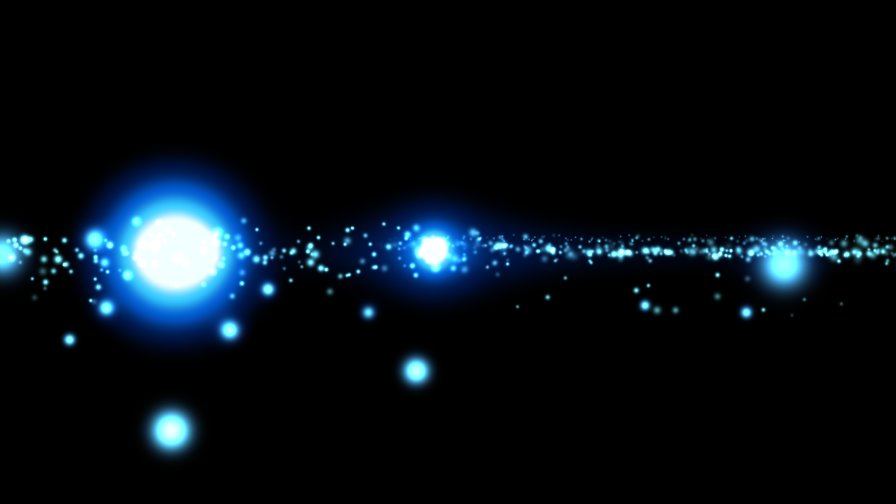
Reproduce this background procedurally as a WebGL 2 fragment shader.

```glsl
#version 300 es
precision highp float;
// Glowing blue orbs strung along a horizontal belt of glittering beads on black.
// Wide glows add up to a heat value that is coloured by a ramp; the beads come
// from jittered one-dimensional cells and are added on top as cyan light.

uniform vec2 u_resolution;
out vec4 outColor;

// Positions and sizes are in units of the canvas height.
const vec3 NAVY  = vec3(0.0, 0.07, 0.24);
const vec3 AZURE = vec3(0.01, 0.36, 0.82);
const vec3 CYAN  = vec3(0.22, 0.80, 1.0);
const vec3 WHITE = vec3(0.95, 1.0, 1.0);
const vec3 BEAD_TINT = vec3(0.40, 0.85, 0.93);

const vec2 MAIN_ORB = vec2(0.347, 0.498);
const vec2 MID_ORB  = vec2(0.861, 0.503);
const float BELT_Y  = 0.503;
const int SCATTER_LAYERS = 11;
const int STRAND_LAYERS  = 6;
const int DRIFT_LAYERS   = 4;

// Loose lights: x, y, radius, power.
const vec4 LIGHTS[12] = vec4[12](
    vec4(0.005, 0.495, 0.034, 1.4), vec4(1.556, 0.475, 0.038, 1.6),
    vec4(0.340, 0.146, 0.031, 2.4), vec4(0.826, 0.264, 0.021, 2.0),
    vec4(0.188, 0.525, 0.016, 1.5), vec4(0.211, 0.389, 0.012, 1.6),
    vec4(0.456, 0.345, 0.015, 1.8), vec4(0.532, 0.426, 0.010, 1.7),
    vec4(0.138, 0.326, 0.009, 1.6), vec4(0.731, 0.380, 0.010, 1.1),
    vec4(1.280, 0.394, 0.008, 1.5), vec4(1.481, 0.380, 0.009, 1.5));

vec3 hash3(vec2 p) {
    vec3 h = fract(p.xyx * vec3(0.1031, 0.1030, 0.0973));
    h += dot(h, h.yxz + 33.33);
    return fract((h.xxy + h.yzz) * h.zyx);
}

// Gaussian falloff with separate reach along x and y.
float glow(vec2 offset, vec2 reach) {
    vec2 q = offset / reach;
    return exp(-dot(q, q));
}

vec3 heatRamp(float t) {
    vec3 c = mix(vec3(0.0), NAVY, smoothstep(0.02, 0.14, t));
    c = mix(c, AZURE, smoothstep(0.10, 0.38, t));
    c = mix(c, CYAN, smoothstep(0.33, 0.65, t));
    return mix(c, WHITE, smoothstep(0.60, 0.95, t));
}

// One jittered bead per column, scattered above and below the axis.
float beads(vec2 p, float width, float seed, float axis, float spread, float radius) {
    float sum = 0.0;
    float column = floor(p.x / width);
    for (int k = -1; k <= 1; k++) {
        float id = column + float(k);
        vec3 place = hash3(vec2(id + 40.0, seed));
        vec3 look = hash3(vec2(id + 40.0, seed + 57.0));
        vec2 center = vec2((id + place.x) * width, axis + spread * (place.y + place.z - 1.0));
        float r = max(radius * mix(0.5, 1.3, look.x * look.x), 0.8 / u_resolution.y);
        sum += mix(0.4, 2.0, look.y) * glow(p - center, vec2(r));
    }
    return sum;
}

void main() {
    vec2 p = gl_FragCoord.xy / u_resolution.y;
    float rightSide = smoothstep(0.72, 1.0, p.x);

    // Large orbs and the haze around the belt
    vec2 toMain = p - MAIN_ORB;
    vec2 toMid = p - MID_ORB;
    float heat = 1.2 * glow(toMain, vec2(0.115));
    heat += 0.6 * glow(toMain - vec2(0.012, 0.002), vec2(0.065, 0.042));
    heat += 0.9 * glow(toMid, vec2(0.030, 0.032));
    heat += 0.25 * glow(toMid, vec2(0.075));
    heat += 0.11 * glow(toMid, vec2(0.21, 0.105));
    heat += 0.075 * glow(p - vec2(1.15, BELT_Y), vec2(0.6, 0.055));

    // Loose lights, each with a faint halo
    float light = 0.0;
    for (int i = 0; i < 12; i++) {
        vec2 offset = p - LIGHTS[i].xy;
        float radius = LIGHTS[i].z;
        light += LIGHTS[i].w * glow(offset, vec2(radius));
        heat += 0.13 * glow(offset, vec2(radius * 1.9));
    }

    // Scattered beads, wide on the left and gathered on the right
    float spread = mix(0.065, 0.028, smoothstep(0.6, 1.3, p.x));
    float scatterPower = mix(0.85, 0.5, rightSide);
    for (int i = 0; i < SCATTER_LAYERS; i++) {
        light += scatterPower * beads(p, 0.075, float(i) * 3.7 + 1.0, BELT_Y, spread, 0.0062);
    }

    // Two fine strands running to the right, brightened in clumps
    float clumps = 0.6 + 0.3 * sin(p.x * 31.0 + 0.5) + 0.25 * sin(p.x * 57.0 + 2.0);
    float lowerAxis = mix(0.514, 0.498, smoothstep(0.9, 1.25, p.x));
    for (int i = 0; i < STRAND_LAYERS; i++) {
        float seed = float(i) * 5.3 + 101.0;
        light += rightSide * clumps * beads(p, 0.04, seed, lowerAxis, 0.009, 0.0058);
        light += rightSide * 0.35 * beads(p, 0.055, seed + 200.0, 0.527, 0.008, 0.0034);
    }

    // Sparse beads drifting below the belt
    for (int i = 0; i < DRIFT_LAYERS; i++) {
        light += 0.7 * beads(p, 0.17, float(i) * 7.1 + 401.0, 0.435, 0.075, 0.0062);
    }

    vec3 color = heatRamp(heat) + light * BEAD_TINT;
    outColor = vec4(min(color, 1.0), 1.0);
}
```
